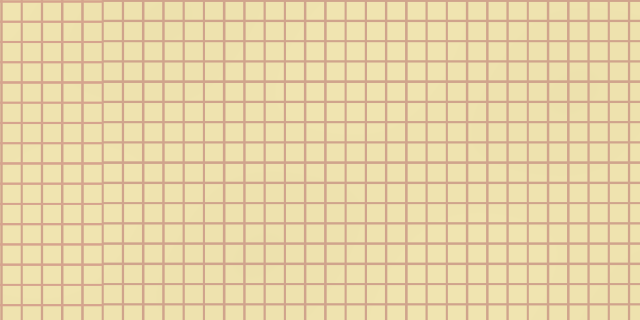
Reproduce this pattern procedurally as a WebGL 1 fragment shader.

```glsl
precision highp float;
// Cream graph paper ruled with dusty pink lines, with a slight misalignment at the left.

uniform vec2 u_resolution;

// All lengths are fractions of the canvas height.
const float PITCH = 0.06326;
const float LINE_WIDTH = 0.0073;
const vec2 FIRST_LINE = vec2(0.0047, 0.0490);
const float SEAM_COLUMN = 5.0;
const float SEAM_SHIFT = 0.0026;
const vec3 PAPER = vec3(0.937, 0.890, 0.686);
const vec3 INK = vec3(0.815, 0.643, 0.550);
const vec3 WARM_INK = vec3(0.840, 0.645, 0.555);

// Layered sines: a slow beat along the ruling plus a small irregularity.
float wobble(float index, float phase) {
  float beat = sin(6.2832 * (index - phase) / 4.1 + 1.5708);
  return 0.75 * beat + 0.25 * sin(index * 2.7 + phase);
}

float lineIndex(float position, float first) {
  return floor((position - first) / PITCH + 0.5);
}

// Antialiased coverage of the nearest line in one direction.
float ruling(float position, float first, float phase, float pixel) {
  float index = lineIndex(position, first);
  float offset = abs(position - first - index * PITCH);
  float halfWidth = 0.5 * LINE_WIDTH * (1.0 + 0.14 * wobble(index, phase));
  return clamp((halfWidth - offset) / pixel + 0.5, 0.0, 1.0);
}

// Very faint broad unevenness of the paper.
float paperTone(vec2 p) {
  return 0.003 * (sin(p.x * 5.3 + p.y * 2.1) + sin(p.y * 7.1 - p.x * 3.7));
}

void main() {
  float pixel = 1.0 / u_resolution.y;
  vec2 p = gl_FragCoord.xy * pixel;

  // Rows left of the seam sit slightly lower.
  float seam = FIRST_LINE.x + SEAM_COLUMN * PITCH;
  float leftSide = 1.0 - smoothstep(seam - pixel, seam + pixel, p.x);
  float rowStart = FIRST_LINE.y - SEAM_SHIFT * leftSide;

  float vertical = ruling(p.x, FIRST_LINE.x, 3.3, pixel);
  float horizontal = ruling(p.y, rowStart, 2.8, pixel);

  vec3 rowInk = mix(INK, WARM_INK, leftSide);
  vec3 color = PAPER + paperTone(p);
  color = mix(color, INK, vertical);
  color = mix(color, rowInk, horizontal);
  gl_FragColor = vec4(color, 1.0);
}
```
